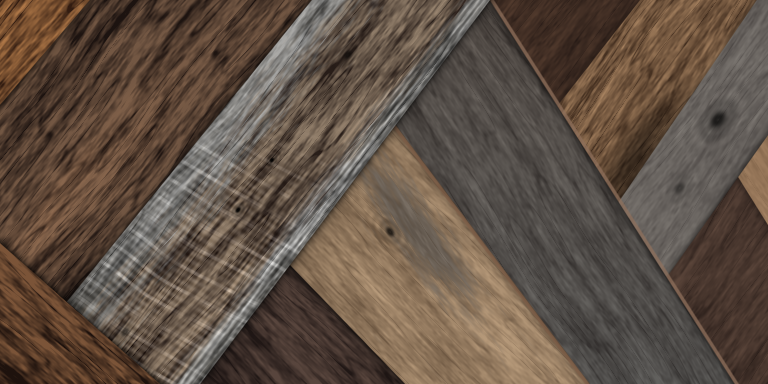
A Shadertoy shader for this texture:

```glsl
float hash(vec2 p) {
  return fract(sin(dot(p, vec2(127.1, 311.7))) * 43758.55);
}

float noise(vec2 p) {
  vec2 i = floor(p), f = fract(p);
  f = f * f * (3. - 2. * f);
  return mix(mix(hash(i), hash(i + vec2(1, 0)), f.x),
             mix(hash(i + vec2(0, 1)), hash(i + vec2(1, 1)), f.x), f.y);
}

// Board coordinates: x along the line a-b, y distance to its left
vec2 frame(vec2 p, vec2 a, vec2 b) {
  vec2 d = normalize(b - a);
  p -= a;
  return vec2(dot(p, d), d.x * p.y - d.y * p.x);
}

// Fibres in four octaves, with thin dark cracks
float grain(vec2 q, float seed) {
  q.y += .03 * noise(q * vec2(3, 7) + seed);
  float sum = .04;
  vec2 scale = vec2(4, 40);
  for (int i = 0; i < 4; i++) {
    sum += .25 * noise(q * scale + seed * 3.7);
    scale *= vec2(2.2, 1.8);
  }
  float crack = abs(noise(q * vec2(5, 55) + seed) - .5);
  return sum - .17 * (1. - smoothstep(0., .09, crack));
}

vec3 wood(vec2 q, vec3 dark, vec3 light, float contrast, float seed) {
  float fibre = (grain(q, seed) - .5) * contrast * 1.5;
  float stain = noise(q * vec2(2.5, 11) + seed * 5.1) - .5;
  float pore = noise(q * vec2(90, 170)) - .5;
  return mix(dark, light, clamp(.5 + fibre + .4 * stain + .25 * pore, -.15, 1.15));
}

// Lay a board where d > 0 and shade the gap beside it
vec3 lay(vec3 below, vec3 board, float d, float shadow) {
  below *= 1. - shadow * exp(-max(-d, 0.) / .009);
  return mix(below, board, smoothstep(-.002, .002, d));
}

// Thin raised edge along a seam
vec3 rim(vec3 col, float d, vec3 tint) {
  return mix(col, tint, .75 - .75 * smoothstep(.002, .007, abs(d)));
}

vec3 knot(vec3 col, vec2 p, vec2 centre, vec2 axis, float size, float depth) {
  float r = length(frame(p, centre, centre + axis) / vec2(size, size * .65));
  float ring = .3 * sin(r * 5.) * exp(-r * .6);
  return col * (1. - depth * (exp(-r * r) + ring));
}

float blob(vec2 q, vec2 centre, vec2 size) {
  vec2 e = (q - centre) / size;
  return exp(-dot(e, e));
}

// Weathered plank: u runs from its left edge to its right edge
vec3 weathered(vec2 q, float u) {
  vec3 col = wood(q, vec3(.2, .155, .13), vec3(.51, .44, .37), 1.8, 7.);
  vec3 silver = wood(q, vec3(.31, .32, .32), vec3(.68, .69, .69), 1.8, 8.);
  float wander = .5 * (grain(q, 9.) - .5);
  float leftBand = 1. - smoothstep(.1, .42, u + wander);
  float rightBand = smoothstep(.8, .93, u + wander * .3);
  col = mix(col, silver, .8 * max(leftBand, rightBand));
  col *= 1. + .2 * smoothstep(.65, .9, u) * sin(u * 170.);
  // Saw marks across the fibres
  float bow = 3. * noise(q * vec2(4, 6)) + q.y * 20.;
  float coarse = smoothstep(.75, 1., sin(q.x * 110. + bow));
  float worn = (1. - smoothstep(.3, .85, q.x)) * noise(q * vec2(25, 45));
  return col + worn * (.2 * coarse + .07 * sin(q.x * 310. + bow * 2.));
}

void mainImage(out vec4 fragColor, in vec2 fragCoord) {
  vec2 p = fragCoord / iResolution.xy * vec2(2, 1);
  vec2 rising = vec2(.62, .78), falling = vec2(.58, -.81);

  // Seams
  vec2 corner = frame(p, vec2(0, .727), vec2(.234, 1));
  vec2 plankL = frame(p, vec2(.182, .224), vec2(.812, 1));
  vec2 plankR = frame(p, vec2(.521, 0), vec2(1.276, 1));
  vec2 foot = frame(p, vec2(0, .367), vec2(.417, 0));
  vec2 tanEdge = frame(p, vec2(.755, .31), vec2(1.055, 0));
  vec2 slateL = frame(p, vec2(1.036, .667), vec2(1.536, 0));
  vec2 slateR = frame(p, vec2(1.276, 1), vec2(1.914, 0));
  vec2 honeyEdge = frame(p, vec2(1.458, .732), vec2(1.667, 1));
  vec2 blueEdge = frame(p, vec2(1.62, .487), vec2(1.971, 1));
  vec2 darkEdge = frame(p, vec2(1.75, .297), vec2(2, .648));
  vec2 sandEdge = frame(p, vec2(1.927, .531), vec2(2, .414));

  // Left brown boards
  vec3 left = wood(plankL, vec3(.15, .105, .085), vec3(.41, .31, .24), 1.7, 1.);
  float amber = blob(plankL, vec2(.18, .16), vec2(.4, .07));
  left += amber * vec3(.16, .11, .07) * grain(plankL, 2.);
  vec3 orange = wood(corner, vec3(.25, .15, .09), vec3(.62, .42, .25), 1.8, 3.);
  left = lay(left, orange, corner.y, .5);
  float u = -plankL.y / max(plankR.y - plankL.y, .01);
  vec3 plank = weathered(plankL, u);
  plank = knot(plank, p, vec2(.906, .857), rising, .018, .5);
  plank = knot(plank, p, vec2(.326, .135), rising, .02, .5);
  plank = knot(plank, p, vec2(.62, .453), rising, .012, .8);
  plank = knot(plank, p, vec2(.708, .583), rising, .01, .8);
  left = lay(left, plank, -plankL.y, .5);
  vec3 base = wood(foot, vec3(.16, .1, .07), vec3(.44, .3, .2), 1.9, 4.);
  left = lay(left, base, -foot.y, .65);

  // Falling boards in the middle
  vec3 mid = wood(tanEdge, vec3(.15, .11, .1), vec3(.32, .25, .22), 1.4, 5.);
  vec3 pale = wood(tanEdge, vec3(.47, .38, .29), vec3(.68, .57, .45), 1.2, 6.);
  float smear = blob(slateL, vec2(.25, -.12), vec2(.28, .065));
  float soot = grain(slateL, 9.);
  smear = smoothstep(.15, .95, smear + soot - .5);
  pale = mix(pale, vec3(.22, .19, .16) + .3 * soot, .85 * smear);
  pale = knot(pale, p, vec2(1.016, .396), falling, .02, .6);
  mid = lay(mid, pale, tanEdge.y, .65);
  vec3 slate = wood(slateR, vec3(.23, .205, .19), vec3(.39, .36, .335), 1.1, 11.);
  slate *= mix(vec3(1), vec3(1, 1.07, 1.12), 1. - p.y);
  mid = lay(mid, slate, slateL.y, .5);
  mid = rim(mid, slateL.y + .005, vec3(.5, .37, .28));

  // Rising boards on the right
  vec3 right = wood(honeyEdge, vec3(.16, .11, .09), vec3(.31, .22, .17), 1., 12.);
  vec3 honey = wood(blueEdge, vec3(.32, .23, .16), vec3(.63, .49, .36), 1.4, 13.);
  honey *= 1. - .45 * blob(blueEdge, vec2(.1, .03), vec2(.18, .045));
  right = lay(right, honey, -honeyEdge.y, .2);
  vec3 blue = wood(blueEdge, vec3(.3, .28, .27), vec3(.47, .45, .43), .9, 14.);
  blue = knot(blue, p, vec2(1.87, .688), rising, .036, .6);
  blue = knot(blue, p, vec2(1.77, .51), rising, .024, .35);
  right = lay(right, blue, -blueEdge.y, .3);
  vec3 umber = wood(darkEdge, vec3(.18, .13, .11), vec3(.33, .25, .21), 1., 15.);
  vec3 sand = wood(sandEdge, vec3(.48, .37, .27), vec3(.63, .5, .38), .8, 16.);
  umber = lay(umber, sand, sandEdge.y, .3);
  right = lay(right, umber, -darkEdge.y, .45);

  // Join the groups
  mid = lay(mid, right, slateR.y, .5);
  mid = rim(mid, slateR.y - .004, vec3(.56, .44, .36));
  fragColor = vec4(lay(mid, left, plankR.y, .6), 1);
}
```
